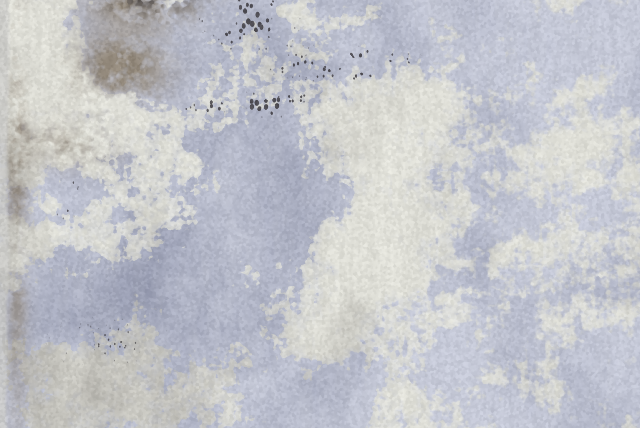
A WebGL 1 fragment shader for this texture:

```glsl
precision highp float;
uniform vec2 u_resolution;

#define PATCH_CONTRAST 2.3
#define CHIP_AMOUNT 0.30
#define EDGE_SOFTNESS 0.10
#define STREAK_AMOUNT 0.34
#define GRAIN_AMOUNT 0.075
#define SPECK_SCALE 62.0
#define CREAM vec3(0.875, 0.875, 0.845)
#define PLASTER_GREY vec3(0.755, 0.750, 0.725)
#define PALE_BLUE vec3(0.765, 0.780, 0.840)
#define DEEP_BLUE vec3(0.560, 0.580, 0.670)
#define STAIN vec3(0.540, 0.495, 0.430)
#define SOOT vec3(0.250, 0.240, 0.260)

vec2 hash2(vec2 p) {
  vec3 q = fract(p.xyx * vec3(0.1031, 0.1030, 0.0973));
  q += dot(q, q.yzx + 33.33);
  return fract((q.xx + q.yz) * q.zy);
}

// Cellular noise: x = blended cell value, y = distance to the nearest seed
vec2 cells(vec2 p) {
  vec2 base = floor(p), f = p - base;
  float total = 0.0, weights = 0.0, nearest = 4.0;
  for (int j = -1; j <= 1; j++) {
    for (int i = -1; i <= 1; i++) {
      vec2 g = vec2(float(i), float(j));
      vec2 seed = hash2(base + g + 40.0);
      vec2 r = g + seed - f;
      float d = dot(r, r);
      float w = exp(-6.0 * d);
      total += w * fract(seed.x * 7.3 + seed.y * 3.1);
      weights += w;
      nearest = min(nearest, d);
    }
  }
  return vec2(total / weights, sqrt(nearest));
}

// Layered cellular noise centred on zero
float layers(vec2 p) {
  float sum = 0.0, amp = 0.42;
  for (int i = 0; i < 6; i++) {
    sum += amp * (cells(p).x - 0.5);
    p = mat2(0.96, 0.28, -0.28, 0.96) * p * 2.1 + 5.7;
    amp *= 0.62;
  }
  return sum;
}

float blob(vec2 p, vec2 centre, vec2 radius) {
  vec2 q = (p - centre) / radius;
  return exp(-dot(q, q));
}

// Where blue paint survives (positive) or has worn away (negative)
float paintLayout(vec2 p) {
  float h = 0.04;
  h += 0.48 * blob(p, vec2(1.25, 0.90), vec2(0.50, 0.30));
  h += 0.55 * blob(p, vec2(0.58, 0.53), vec2(0.20, 0.28));
  h += 0.32 * blob(p, vec2(0.20, 0.37), vec2(0.17, 0.14));
  h += 0.34 * blob(p, vec2(1.25, 0.38), vec2(0.25, 0.13));
  h += 0.30 * blob(p, vec2(1.05, 0.04), vec2(0.35, 0.10));
  h += 0.30 * blob(p, vec2(0.62, 0.95), vec2(0.30, 0.20));
  h -= 0.55 * blob(p, vec2(0.90, 0.42), vec2(0.24, 0.36));
  h -= 0.42 * blob(p, vec2(0.08, 0.85), vec2(0.15, 0.32));
  h -= 0.38 * blob(p, vec2(0.35, 0.12), vec2(0.40, 0.14));
  h -= 0.32 * blob(p, vec2(1.45, 0.20), vec2(0.16, 0.25));
  h -= 0.42 * blob(p, vec2(1.00, 0.77), vec2(0.13, 0.05));
  h -= 0.30 * blob(p, vec2(0.63, 0.80), vec2(0.13, 0.07));
  return h;
}

void main() {
  vec2 p = gl_FragCoord.xy / u_resolution.y;
  float mottle = layers(p * vec2(3.6, 5.2) + 3.0);
  float cloud = layers(p * vec2(4.5, 3.8) + 21.0);
  float streak = cells(p * vec2(55.0, 6.0) + 9.0).x
               + cells(p * vec2(115.0, 13.0)).x - 1.0;
  float chips = cells(p * 48.0).x + 0.8 * cells(p * 105.0).x - 0.9;
  float grain = cells(p * 170.0).x - 0.5;

  // Worn plaster under the paint
  float dirt = 0.75 * blob(p, vec2(0.20, 0.10), vec2(0.45, 0.22))
             + 0.80 * blob(p, vec2(0.02, 0.45), vec2(0.11, 0.60))
             + 0.25 * blob(p, vec2(0.85, 0.12), vec2(0.35, 0.20));
  vec3 plaster = mix(CREAM, PLASTER_GREY, clamp(dirt + cloud * 2.2, 0.0, 1.2));

  // Blue paint, deepest left of the centre
  float depth = 0.14 + 0.42 * blob(p, vec2(0.55, 0.52), vec2(0.28, 0.32))
              + 0.30 * blob(p, vec2(0.20, 0.33), vec2(0.17, 0.18))
              + 0.12 * blob(p, vec2(1.20, 0.30), vec2(0.30, 0.25));
  depth += cloud * 1.3 + streak * STREAK_AMOUNT * 0.5;
  vec3 paint = mix(PALE_BLUE, DEEP_BLUE, clamp(depth, 0.0, 1.0));

  // Torn patches, with a hazier coat towards the right
  float height = paintLayout(p) + mottle * PATCH_CONTRAST
               + chips * CHIP_AMOUNT + streak * STREAK_AMOUNT * 0.5;
  float softness = EDGE_SOFTNESS * (0.7 + 1.4 * smoothstep(0.6, 1.5, p.x));
  float cover = smoothstep(-softness, softness, height);
  float haze = 0.32 * smoothstep(-0.40, 0.10, height);
  vec3 colour = mix(plaster, paint, max(cover * 0.96, haze));

  // Damp stains and the grimy left edge
  float damp = 0.75 * blob(p, vec2(0.28, 0.84), vec2(0.11, 0.09))
             + 0.90 * blob(p, vec2(0.35, 1.00), vec2(0.13, 0.05))
             + 0.50 * blob(p, vec2(0.17, 0.66), vec2(0.13, 0.05))
             + 0.55 * blob(p, vec2(0.04, 0.55), vec2(0.025, 0.50));
  damp *= clamp(0.65 + mottle * 4.0 + chips * 0.8, 0.0, 1.4);
  colour = mix(colour, STAIN, clamp(damp, 0.0, 0.9));
  float soot = blob(p, vec2(0.35, 1.01), vec2(0.09, 0.035));
  colour = mix(colour, SOOT, 0.7 * soot * smoothstep(-0.2, 0.4, chips));
  float margin = 1.0 - smoothstep(0.012, 0.024, p.x + mottle * 0.02);
  colour = mix(colour, vec3(0.79, 0.79, 0.78), 0.8 * margin);

  // Black flecks gathered in bands near the top
  float zone = blob(p, vec2(0.62, 0.755), vec2(0.20, 0.025))
             + blob(p, vec2(0.80, 0.85), vec2(0.16, 0.035))
             + blob(p, vec2(0.58, 0.95), vec2(0.10, 0.06))
             + 0.6 * blob(p, vec2(0.15, 0.56), vec2(0.04, 0.08))
             + 0.35 * blob(p, vec2(0.25, 0.20), vec2(0.20, 0.08));
  vec2 fleckPoint = p * vec2(1.0, 0.75) + 0.012 * vec2(mottle, cloud);
  float fleck = cells(fleckPoint * SPECK_SCALE).y;
  float gate = cells(p * 27.0 + 13.0).x;
  float size = 0.34 * zone * smoothstep(0.38, 0.68, gate);
  float black = (1.0 - smoothstep(size - 0.07, size + 0.07, fleck))
              * smoothstep(0.04, 0.14, size);
  colour = mix(colour, SOOT, 0.85 * black);

  // Fine plaster grain
  colour += GRAIN_AMOUNT * (grain + 0.35 * streak);
  gl_FragColor = vec4(clamp(colour, 0.0, 1.0), 1.0);
}
```
